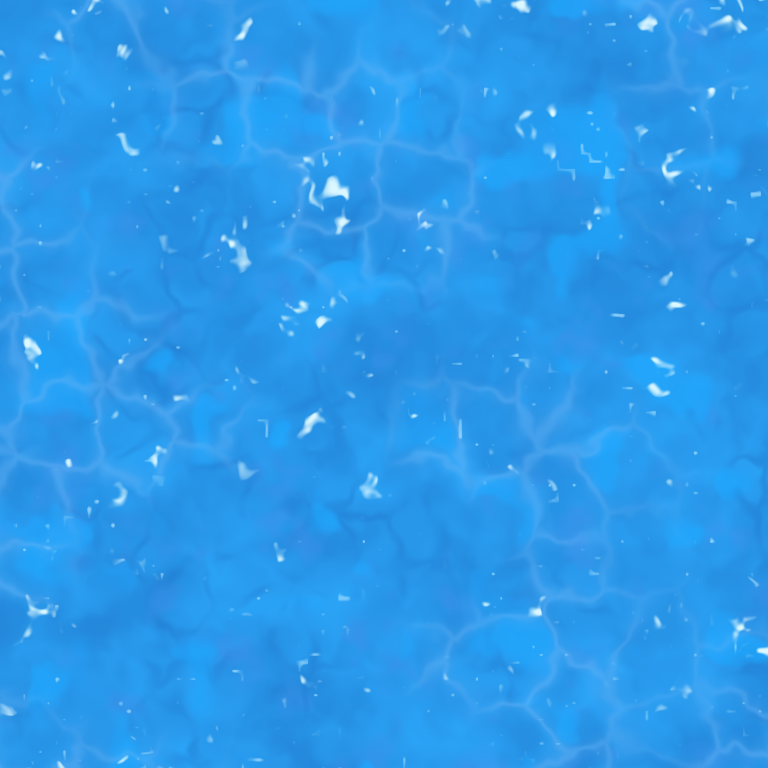
Give the GLSL for this texture, as a WebGL 2 fragment shader.

```glsl
#version 300 es
precision highp float;
// Bright blue water: soft mottled tones with pale, broken cell-border veins,
// rounded azure glints and small clumps of white flecks.
// Value noise gives the tones and flecks, a warped Voronoi gives the veins.

uniform vec2 u_resolution;
out vec4 fragColor;

// Two random values in 0..1 for an integer cell
vec2 hash2(vec2 cell) {
  uvec2 q = uvec2(ivec2(cell) + 4096) * uvec2(1597u, 3812u);
  q = q * 1664525u + 1013904223u;
  q.x += q.y * 1664525u;
  q.y += q.x * 1664525u;
  q ^= q >> 16u;
  q.x += q.y * 1664525u;
  q.y += q.x * 1664525u;
  q ^= q >> 16u;
  return vec2(q & 65535u) / 65535.0;
}

float noise(vec2 p) {
  vec2 i = floor(p), f = fract(p);
  f = f * f * (3.0 - 2.0 * f);
  float low = mix(hash2(i).x, hash2(i + vec2(1, 0)).x, f.x);
  float high = mix(hash2(i + vec2(0, 1)).x, hash2(i + vec2(1, 1)).x, f.x);
  return mix(low, high, f.y);
}

// Three octaves, turned against each other to hide the lattice
float fbm(vec2 p) {
  mat2 turn = mat2(0.8, 0.6, -0.6, 0.8) * 2.1;
  float sum = 0.42 * noise(p);
  p = turn * p + 17.3;
  sum += 0.33 * noise(p);
  p = turn * p + 31.7;
  return sum + 0.25 * noise(p);
}

// Distance to the nearest Voronoi border, in cells
float borderDistance(vec2 p) {
  vec2 i = floor(p), f = fract(p);
  float nearest = 8.0, second = 8.0;
  for (int y = -1; y <= 1; y++) {
    for (int x = -1; x <= 1; x++) {
      vec2 o = vec2(x, y);
      float d = length(o + 0.1 + 0.8 * hash2(i + o) - f);
      second = min(second, max(nearest, d));
      nearest = min(nearest, d);
    }
  }
  return second - nearest;
}

void main() {
  vec2 uv = gl_FragCoord.xy / u_resolution;
  vec2 warp = vec2(fbm(uv * 14.0 + 50.0), fbm(uv * 14.0 + 90.0)) - 0.5;
  vec2 p = uv + 0.05 * warp;

  // Mottled body of water with a faint violet drift
  vec3 color = vec3(0.155, 0.588, 0.912);
  color += (fbm(p * 10.0 + 7.0) - 0.5) * vec3(0.04, 0.16, 0.16);
  float violet = smoothstep(0.55, 0.85, fbm(uv * 13.0 + 130.0));
  color = mix(color, vec3(0.25, 0.57, 0.92), 0.5 * violet);

  // Dark smudges along some borders of a finer cell pattern
  float smudge = smoothstep(0.3, 0.0, borderDistance(p * 15.0 + 40.0));
  smudge *= smoothstep(0.45, 0.8, fbm(uv * 9.0 + 60.0));
  color = mix(color, vec3(0.13, 0.49, 0.82), 0.5 * smudge);

  // Rounded azure glints
  float glint = smoothstep(0.7, 0.95, noise(p * 19.0 + 20.0));
  color = mix(color, vec3(0.12, 0.66, 1.0), 0.7 * glint);

  // Pale veins that fade in and out
  float border = borderDistance(p * 10.0);
  float vein = 0.6 * smoothstep(0.16, 0.0, border) + 0.4 * smoothstep(0.4, 0.0, border);
  vein *= smoothstep(0.4, 0.8, noise(uv * 7.0 + 70.0));
  color = mix(color, vec3(0.42, 0.71, 0.97), 0.45 * vein);

  // White flecks in ragged clumps
  float fleck = smoothstep(0.725, 0.88, fbm(uv * 25.0 + 11.0 + 0.8 * warp));
  color = mix(color, vec3(0.86, 0.97, 1.0), fleck);

  // Sparse tiny specks between the clumps
  float speck = smoothstep(0.88, 1.0, noise(uv * 95.0 + 5.0));
  speck *= smoothstep(0.5, 0.75, noise(uv * 27.0 + 33.0));
  color = mix(color, vec3(0.65, 0.88, 1.0), 0.75 * speck);

  fragColor = vec4(color, 1.0);
}
```
